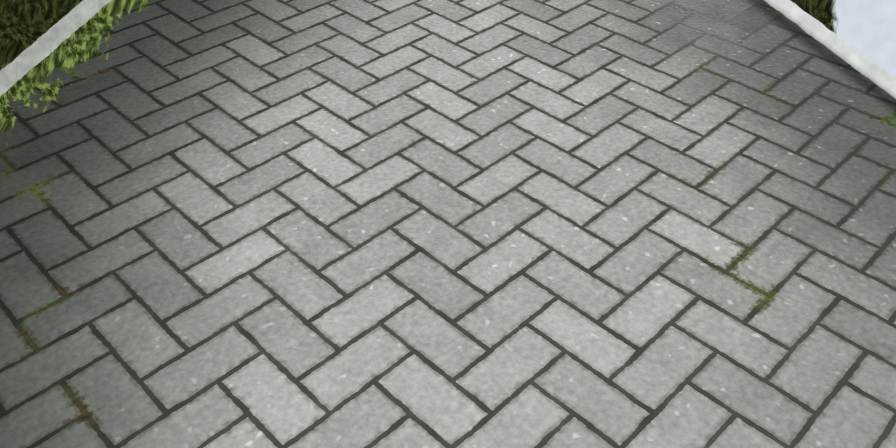
Give the GLSL for this texture, as a Shadertoy shader.

```glsl
// Herringbone concrete paving receding uphill between two kerbs, with grass and moss.
// The canvas is projected onto the ground plane, where unit cells are grouped into
// 2:1 blocks; gradient noise adds grit, stains, worn joints and weeds.

vec2 hash2(vec2 p) {
    vec3 a = fract(p.xyx * vec3(.1031, .1030, .0973));
    a += dot(a, a.yzx + 33.33);
    return fract((a.xx + a.yz) * a.zy);
}

float corner(vec2 cell, vec2 offset, vec2 f) {
    return dot(hash2(cell + offset) * 2. - 1., f - offset);
}

float gradientNoise(vec2 p) {
    vec2 i = floor(p), f = fract(p);
    vec2 w = f * f * f * (f * (f * 6. - 15.) + 10.);
    return mix(mix(corner(i, vec2(0, 0), f), corner(i, vec2(1, 0), f), w.x),
               mix(corner(i, vec2(0, 1), f), corner(i, vec2(1, 1), f), w.x), w.y);
}

float fbm(vec2 p) {
    float sum = 0., amp = 1.;
    for (int i = 0; i < 3; i++) {
        sum += amp * gradientNoise(p);
        p = p * 2.03 + 17.3;
        amp *= .55;
    }
    return sum;
}

// Distance inward from the block edge (x); the block's identity goes to id.
float herringbone(vec2 g, out vec2 id) {
    vec2 cell = floor(g);
    float k = mod(cell.x - cell.y, 4.);
    bool lying = k < 1.5;
    id = cell;
    if (k > .5 && k < 1.5) id.x -= 1.;
    if (k > 2.5) id.y += 1.;
    vec2 centre = lying ? vec2(1, .5) : vec2(.5, 0);
    vec2 halfSize = lying ? vec2(1, .5) : vec2(.5, 1);
    vec2 q = abs(g - id - centre) - halfSize + .07;
    return .07 - length(max(q, 0.)) - min(max(q.x, q.y), 0.);
}

void mainImage(out vec4 fragColor, in vec2 fragCoord) {
    vec2 p = fragCoord / iResolution.y;
    float px = 1. / iResolution.y;

    // Perspective: d is the drop below the horizon
    float d = 2.018 - p.y;
    float across = (p.x - 1.029) * 21.4 / d + 3.23;
    float along = 49.9 / d + .3;
    vec2 ground = vec2(along + across, along - across) * .5;
    float blur = 24. * px / (d * d);

    // Signed distances to the kerbs, positive outside the path
    float left = dot(p - vec2(0, .786), vec2(-.653, .757));
    float right = dot(p - vec2(1.706, 1), vec2(.6, .8));
    float sides = smoothstep(.35, .85, abs(p.x - 1.));

    // Broad light: damp and dark on the left, dull towards the right kerb
    float stain = fbm(ground * .28);
    float daylight = smoothstep(-.25, .7, p.x + .12 * stain) * smoothstep(0., .5, -left);
    float tone = mix(.27, .665, daylight);
    tone *= mix(.68, 1., smoothstep(.03, .45, -right + .1 * stain));
    tone *= 1. - .13 * smoothstep(1.4, 2., p.x);

    // Blocks: individual tint, blotches, grit and pale chips
    vec2 id;
    float edge = herringbone(ground + .025 * vec2(gradientNoise(ground * 2.3),
                                                  gradientNoise(ground * 2.3 + 40.)), id);
    float grit = fbm(ground * 7.);
    tone *= 1. + .14 * (hash2(id).x - .5) + .08 * fbm(ground * 1.3) + .14 * grit;
    tone += .15 * smoothstep(.3, .55, gradientNoise(ground * 5. + 9.)) * daylight;
    vec3 color = tone * mix(vec3(.99, 1.02, .95), vec3(1, 1.015, .985), daylight);

    // Worn rims and dark joints, buried under grit near the upper right
    float wear = gradientNoise(ground * 1.7 + 5.);
    float bare = smoothstep(.06, .25, distance(p, vec2(1.62, 1.03)));
    color *= 1. - .17 * bare * smoothstep(.16, .03, edge + .05 * grit);
    float width = .047 + .025 * wear;
    float joint = bare * (1. - smoothstep(width - blur, width + blur, edge + .018 * grit));
    color = mix(color, vec3(.22, .235, .2) * (.6 + .55 * daylight), joint * (.85 + .25 * wear));

    // Moss and dry weeds along the outer joints
    float growth = sides * smoothstep(.12, .4, gradientNoise(ground * .55 + 3.));
    float weed = growth * smoothstep(.17, .03, edge + .13 * grit);
    vec3 weedColor = mix(vec3(.33, .29, .2), vec3(.38, .45, .23),
                         smoothstep(-.2, .2, gradientNoise(ground * .9)));
    color = mix(color, weedColor * (.9 + .5 * grit), .8 * weed);

    // Grass spilling over the left kerb line, darker behind it
    float blades = fbm(p * vec2(75, 45) + 2. * gradientNoise(p * 14.));
    vec3 grass = mix(vec3(.15, .19, .08), vec3(.52, .6, .33), smoothstep(-.5, .6, blades));
    float fringe = left + .06 + .07 * fbm(p * 13.) + .025 * blades;
    color = mix(color, grass, smoothstep(-.012, .012, fringe));
    color = mix(color, grass * .5, smoothstep(.036, .046, left));

    // Left kerb, weathered
    float chips = fbm(p * 28.);
    float leftKerb = smoothstep(.021 + px, .021 - px, abs(left - .02 + .004 * chips));
    color = mix(color, vec3(.66, .68, .66) * (1. + .2 * chips), leftKerb);

    // Right side: shaded verge, pale wall, then the kerb in front
    vec3 wall = vec3(.82, .85, .89) * (1. + .04 * chips);
    vec3 verge = mix(grass * .5, wall, smoothstep(1.85, 1.87, p.x + .012 * blades));
    color = mix(color, verge, smoothstep(-px, px, right - .03));
    float rightKerb = smoothstep(.018 + px, .018 - px, abs(right - .017 + .003 * chips));
    color = mix(color, vec3(.83, .85, .84) * (1. + .1 * chips), rightKerb);
    color *= 1. - .4 * smoothstep(.025, 0., abs(right + .012));

    fragColor = vec4(clamp(color, 0., 1.), 1);
}
```
